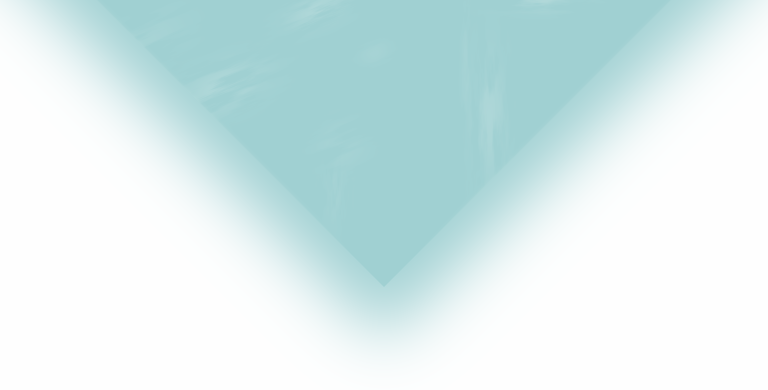
A WebGL 2 fragment shader for this background:

```glsl
#version 300 es
precision highp float;
// A teal downward-pointing wedge with faint brush marks and a soft glow on white.

uniform vec2 u_resolution;
out vec4 outColor;

// Lengths are in canvas heights; x is measured from the centre line.
const vec3 PAPER = vec3(0.996, 0.998, 0.998);
const vec3 TEAL = vec3(0.627, 0.816, 0.824);
const vec3 CHALK = vec3(0.82, 0.91, 0.905);
const float APEX_HEIGHT = 0.264;
const float GLOW_SPREAD = 0.098;
const float GLOW_SIGMA = 0.082;
const float BRUSH_STRENGTH = 0.42;
const float RIM_WIDTH = 0.004;
const float RIM_STRENGTH = 0.14;
const float SLANT = 0.4;
const float UPRIGHT = 1.5708;

float hash(vec2 p) {
    return fract(sin(dot(p, vec2(127.1, 311.7))) * 43758.5453);
}

float noise(vec2 p) {
    vec2 cell = floor(p);
    vec2 f = fract(p);
    f = f * f * (3.0 - 2.0 * f);
    float low = mix(hash(cell), hash(cell + vec2(1.0, 0.0)), f.x);
    float high = mix(hash(cell + vec2(0.0, 1.0)), hash(cell + 1.0), f.x);
    return mix(low, high, f.y);
}

float fbm(vec2 p) {
    float sum = 0.0;
    float weight = 0.5;
    for (int i = 0; i < 4; i++) {
        sum += weight * noise(p);
        p = p * 2.03 + 17.3;
        weight *= 0.5;
    }
    return sum;
}

// Gaussian-blurred half plane: one inside, zero far outside.
float blurredSide(float d) {
    float x = clamp((d - GLOW_SPREAD) / GLOW_SIGMA, -4.0, 4.0);
    return 0.5 - 0.5 * tanh(0.798 * (x + 0.0447 * x * x * x));
}

// Dry brush patch whose bristles run along the given angle.
float brush(vec2 p, vec2 centre, vec2 radii, float angle) {
    vec2 q = p - centre;
    float c = cos(angle);
    float s = sin(angle);
    q = vec2(c * q.x + s * q.y, c * q.y - s * q.x);
    float bristles = smoothstep(0.3, 0.65, fbm(q * vec2(10.0, 55.0) + centre * 40.0));
    vec2 e = q / radii;
    return bristles * exp(-1.5 * dot(e, e));
}

float brushMarks(vec2 p) {
    // Slanted strokes on the left
    float marks = 0.8 * brush(p, vec2(-0.41, 0.775), vec2(0.14, 0.07), SLANT);
    marks += 0.75 * brush(p, vec2(-0.165, 0.975), vec2(0.11, 0.05), SLANT);
    marks += 0.35 * brush(p, vec2(-0.60, 0.90), vec2(0.12, 0.08), SLANT);
    // Faint dabs near the middle
    marks += 0.3 * brush(p, vec2(-0.025, 0.865), vec2(0.05, 0.04), SLANT);
    marks += 0.35 * brush(p, vec2(-0.11, 0.63), vec2(0.08, 0.07), SLANT);
    marks += 0.3 * brush(p, vec2(-0.125, 0.50), vec2(0.10, 0.04), UPRIGHT);
    // Upright strokes and the top band on the right
    marks += 0.65 * brush(p, vec2(0.27, 0.70), vec2(0.19, 0.055), UPRIGHT);
    marks += 0.3 * brush(p, vec2(0.21, 0.82), vec2(0.25, 0.015), UPRIGHT);
    marks += 0.9 * brush(p, vec2(0.40, 1.0), vec2(0.14, 0.035), 0.0);
    return min(marks, 1.0);
}

void main() {
    float pixel = 1.0 / u_resolution.y;
    vec2 p = (gl_FragCoord.xy - vec2(0.5 * u_resolution.x, 0.0)) * pixel;

    // Signed distances to the two slanted sides
    float rise = p.y - APEX_HEIGHT;
    float leftSide = (-p.x - rise) * 0.7071;
    float rightSide = (p.x - rise) * 0.7071;
    float edge = max(leftSide, rightSide);

    // Soft glow
    float glow = blurredSide(leftSide) * blurredSide(rightSide);
    vec3 color = mix(PAPER, TEAL, glow);

    // Wedge with brushed texture and a pale rim
    float rim = RIM_STRENGTH * exp(-abs(edge) / RIM_WIDTH) * smoothstep(0.05, 0.25, rise);
    vec3 wedge = mix(TEAL, CHALK, BRUSH_STRENGTH * brushMarks(p));
    wedge = mix(wedge, CHALK, rim);
    color = mix(color, wedge, smoothstep(0.75 * pixel, -0.75 * pixel, edge));

    outColor = vec4(color, 1.0);
}
```
